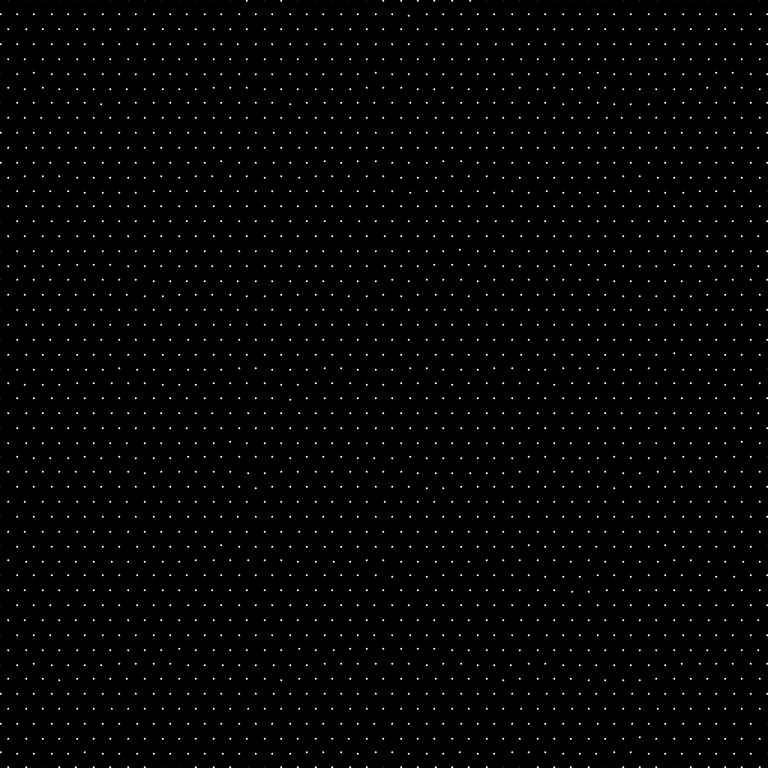
Reproduce this pattern procedurally as a Shadertoy shader.

```glsl
// A fine staggered lattice of tiny white dots on black.
// Each dot drifts slightly with smooth noise and a per-dot hash, then settles
// on a fine grid, so that rows and columns look faintly uneven.

#define COLUMNS 45.0
#define ROWS 52.0
#define SNAP 512.0            // grid steps across the canvas
#define DOT_RADIUS 0.63       // in grid steps
#define SHIFT vec2(-0.12, 0.12) // lattice offset, in grid steps
#define DRIFT 0.30            // smooth displacement, in grid steps
#define JITTER 0.12           // per-dot displacement, in grid steps
#define DRIFT_SCALE 0.4       // noise cells per lattice cell
#define BACKGROUND vec3(0.0)
#define DOT_COLOR vec3(1.0)

float hash(vec2 p) {
    return fract(sin(dot(p, vec2(127.1, 311.7))) * 43758.5453);
}

vec2 signedHash(vec2 p) {
    return 2.0 * vec2(hash(p), hash(p + vec2(37.2, 91.6))) - 1.0;
}

// Smoothly interpolated displacement, each component in -1..1
vec2 smoothNoise(vec2 p) {
    vec2 cell = floor(p);
    vec2 f = fract(p);
    f = f * f * (3.0 - 2.0 * f);
    vec2 low = mix(signedHash(cell), signedHash(cell + vec2(1.0, 0.0)), f.x);
    vec2 high = mix(signedHash(cell + vec2(0.0, 1.0)), signedHash(cell + vec2(1.0)), f.x);
    return mix(low, high, f.y);
}

// Centre of one dot, in canvas units; even rows are shifted by half a column
vec2 dotCenter(float column, float row) {
    float stagger = 0.5 * (1.0 - mod(row, 2.0));
    vec2 id = vec2(column, row);
    vec2 center = vec2(column + stagger, row) / vec2(COLUMNS, ROWS);
    vec2 wander = DRIFT * smoothNoise(id * DRIFT_SCALE + 5.3)
                + JITTER * signedHash(id + 17.0);
    return (floor(center * SNAP + SHIFT + wander) + 0.5) / SNAP;
}

void mainImage(out vec4 fragColor, in vec2 fragCoord) {
    vec2 p = fragCoord / iResolution.y;
    float pixel = 1.0 / iResolution.y;

    // Distance to the closest dot among the neighbouring lattice sites
    float nearest = 1.0;
    float baseRow = floor(p.y * ROWS + 0.5);
    for (int j = -1; j <= 1; j++) {
        float row = baseRow + float(j);
        float stagger = 0.5 * (1.0 - mod(row, 2.0));
        float baseColumn = floor(p.x * COLUMNS - stagger + 0.5);
        for (int i = -1; i <= 1; i++) {
            vec2 center = dotCenter(baseColumn + float(i), row);
            nearest = min(nearest, length(p - center));
        }
    }

    // Smooth the dot edge over one pixel
    float coverage = clamp(0.5 + (DOT_RADIUS / SNAP - nearest) / pixel, 0.0, 1.0);
    fragColor = vec4(mix(BACKGROUND, DOT_COLOR, coverage), 1.0);
}
```
